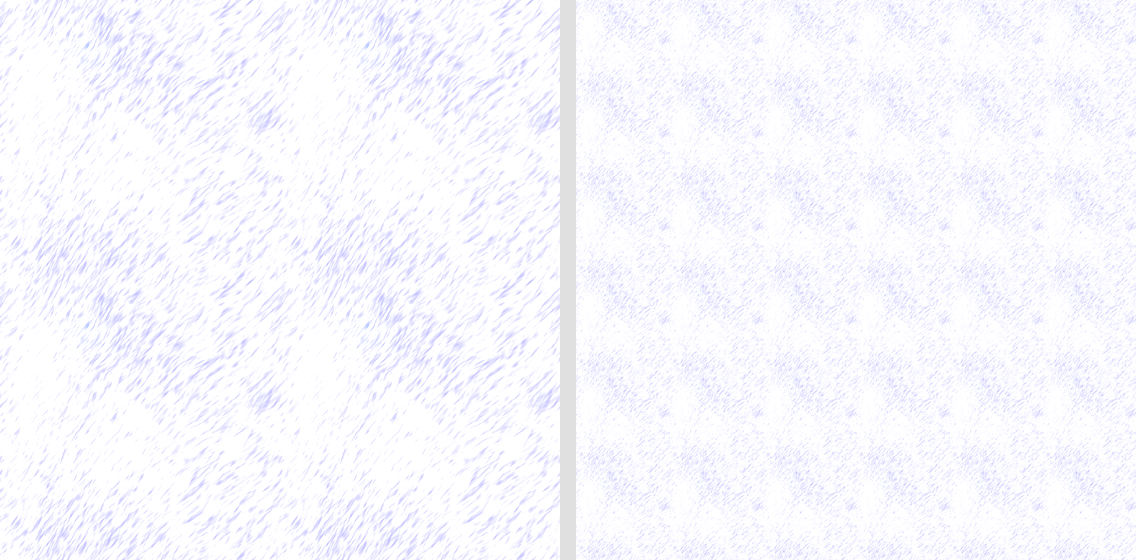
Left, the tile; right, the same tile 3 across and 3 down.
This texture is drawn by a three.js fragment shader. Its source:

```glsl
// Pale blue slanted fur-like pencil strokes on white, in two by two seamless tiles.
varying vec2 vUv;

const float TAU = 6.28318;

float hash(vec2 p) {
  return fract(sin(dot(p, vec2(127.1, 311.7))) * 43758.5);
}

// Value noise that wraps after a whole number of cells
float noise(vec2 p, vec2 period) {
  vec2 i = floor(p);
  vec2 f = fract(p);
  f = f * f * (3.0 - 2.0 * f);
  vec2 a = mod(i, period);
  vec2 b = mod(i + 1.0, period);
  return mix(mix(hash(a), hash(vec2(b.x, a.y)), f.x),
             mix(hash(vec2(a.x, b.y)), hash(b), f.x), f.y);
}

// Noise stretched along a whole-number direction, so that it still wraps
float streaks(vec2 p, vec2 dir, vec2 cells) {
  vec2 q = vec2(dot(p, dir), dot(p, vec2(dir.y, -dir.x)));
  return noise(q * cells, cells);
}

// Soft round spot, wrapped around the tile
float spot(vec2 p, vec2 center, float radius) {
  vec2 d = fract(p - center + 0.5) - 0.5;
  return exp(-dot(d, d) / (radius * radius));
}

// Where the strokes crowd together and where they fade out
float strokeDensity(vec2 p) {
  float crowded = 0.8 * spot(p, vec2(0.39, 0.87), 0.14)
                + 0.7 * spot(p, vec2(0.50, 0.72), 0.14)
                + 0.8 * spot(p, vec2(0.95, 0.57), 0.07)
                + 0.8 * spot(p, vec2(0.37, 0.10), 0.12)
                + 0.5 * spot(p, vec2(0.14, 0.05), 0.12);
  float bare = 1.2 * spot(p, vec2(0.16, 0.74), 0.14)
             + 1.2 * spot(p, vec2(0.45, 0.38), 0.16)
             + 0.9 * spot(p, vec2(0.07, 0.48), 0.13);
  float mottle = 0.4 * noise(p * 9.0, vec2(9.0)) + 0.5 * noise(p * 21.0, vec2(21.0)) - 0.45;
  return crowded - bare + mottle;
}

void main() {
  vec2 tile = fract(vUv * 2.0);

  // Bend the strokes: steeper on the left, flatter on the right, with small wobbles
  vec2 bent = tile;
  bent.x += 0.036 * sin(TAU * (tile.x - 0.25));
  bent += 0.02 * (vec2(noise(tile * 6.0, vec2(6.0)),
                       noise(tile * 9.0 + 3.0, vec2(9.0))) - 0.5);

  // Long strokes, steeper crossing strokes and fine hairs
  float grain = 0.45 * streaks(bent, vec2(1.0, 1.0), vec2(19.0, 109.0))
              + 0.28 * streaks(bent, vec2(1.0, 2.0), vec2(15.0, 79.0))
              + 0.27 * streaks(bent, vec2(1.0, 1.0), vec2(43.0, 173.0));

  float threshold = 0.53 - 0.125 * strokeDensity(tile);
  float ink = clamp((grain - threshold) * 1.9, 0.0, 1.0);

  // Violet blue ink with a cooler tint in places
  float cool = spot(tile, vec2(0.31, 0.82), 0.06);
  vec3 inkColor = mix(vec3(0.68, 0.67, 1.0), vec3(0.67, 0.75, 1.0), cool);
  gl_FragColor = vec4(mix(vec3(1.0), inkColor, ink), 1.0);
}
```
